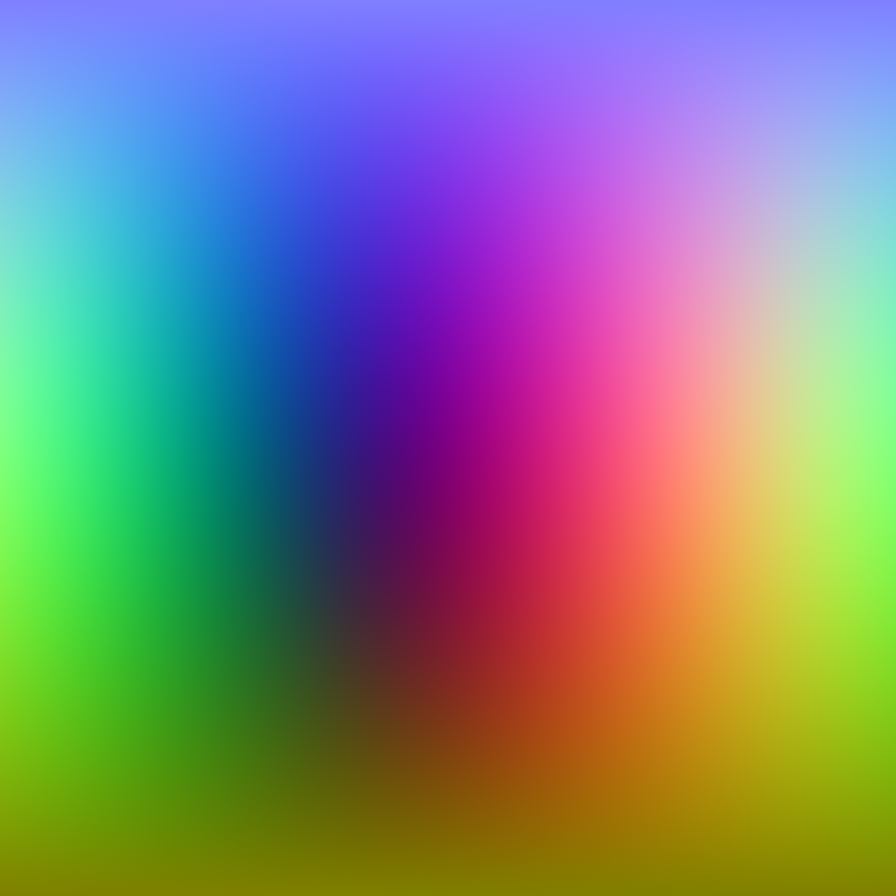
A Shadertoy shader for this background:

```glsl
// Colour map of every direction on a sphere, unrolled to a flat square.
// Across runs the longitude, upward the latitude; each unit direction
// is shifted from -1..1 to 0..1 and shown as red, green and blue.

const float PI = 3.14159265;
const float START_LONGITUDE = 0.5 * PI;  // longitude at the left edge
const float LONGITUDE_SPAN = 2.0 * PI;   // one full turn across the canvas
const float LATITUDE_SPAN = PI;          // pole to pole up the canvas
const vec3 COLOUR_CENTRE = vec3(0.5);    // colour of a zero direction
const vec3 COLOUR_RANGE = vec3(0.5);     // colour swing along each axis

// Unit direction for a canvas position in 0..1
vec3 sphereDirection(vec2 uv) {
    float longitude = START_LONGITUDE + LONGITUDE_SPAN * uv.x;
    float latitude = LATITUDE_SPAN * (uv.y - 0.5);
    vec2 around = vec2(cos(longitude), sin(longitude));
    return vec3(cos(latitude) * around, sin(latitude));
}

// Map each axis of a direction to a colour channel
vec3 directionColour(vec3 direction) {
    return COLOUR_CENTRE + COLOUR_RANGE * direction;
}

void mainImage(out vec4 fragColor, in vec2 fragCoord) {
    vec2 uv = fragCoord / iResolution.xy;
    fragColor = vec4(directionColour(sphereDirection(uv)), 1.0);
}
```
